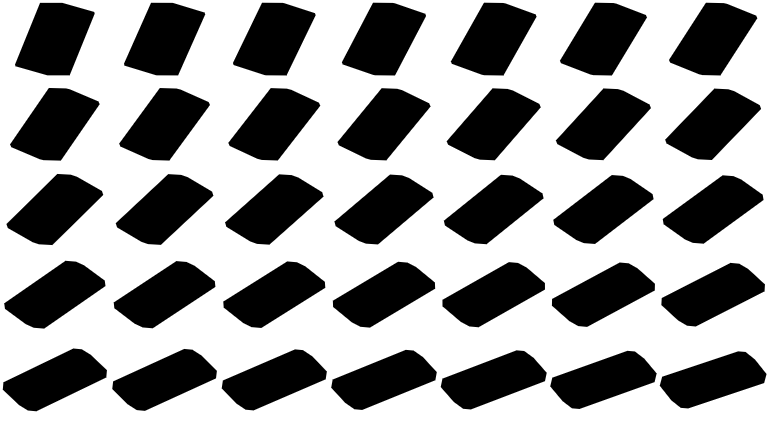
Give the GLSL for this pattern, as a WebGL 1 fragment shader.

```glsl
precision highp float;
// Seven by five black bevelled blocks on white, each turned a little further
// than the one before it, reading left to right and top to bottom.
// Each outline is a zonogon: the sum of five segments that drift with the turn.

uniform vec2 u_resolution;

// Quadratic drift of one segment over the whole turn, t in 0..1.
vec2 drift(vec2 start, vec2 slope, vec2 bend, float t) {
  return start + t * (slope + t * bend);
}

// Signed distance to the edge lines of the block at turn t.
float blockDistance(vec2 p, float t) {
  vec2 segment[5];
  segment[0] = drift(vec2(12.5, 30.8), vec2(35.7, -11.1), vec2(-10.2, -7.0), t); // long side
  segment[1] = drift(vec2(11.0, 0.0), vec2(-12.7, -1.3), vec2(5.4, 1.0), t);     // top
  segment[2] = drift(vec2(0.3, -0.05), vec2(8.6, -1.5), vec2(-4.2, -2.2), t);    // upper bevel
  segment[3] = drift(vec2(15.8, -4.5), vec2(-6.8, -8.8), vec2(-3.2, 6.0), t);    // shoulder
  segment[4] = drift(vec2(0.2, -0.9), vec2(3.0, -2.0), vec2(-4.4, -1.6), t);     // lower bevel

  float d = -1000.0;
  for (int i = 0; i < 5; i++) {
    vec2 normal = normalize(vec2(-segment[i].y, segment[i].x));
    float reach = 0.0;
    for (int j = 0; j < 5; j++) {
      reach += abs(dot(segment[j], normal));
    }
    d = max(d, abs(dot(p, normal)) - reach);
  }
  return d;
}

void main() {
  // The canvas is 768 units wide.
  float pixel = 768.0 / u_resolution.x;
  vec2 count = vec2(7.0, 5.0);
  vec2 grid = gl_FragCoord.xy / u_resolution * count;
  vec2 cell = floor(grid);

  // Blocks sit slightly above the middle of their cells.
  vec2 p = (grid - cell - 0.5) * u_resolution * pixel / count - vec2(0.0, 3.5);

  // The turn advances along each row, then down to the next.
  float order = cell.x + (count.y - 1.0 - cell.y) * count.x;
  float d = blockDistance(p, order / (count.x * count.y - 1.0));

  gl_FragColor = vec4(vec3(clamp(0.5 + d / pixel, 0.0, 1.0)), 1.0);
}
```
